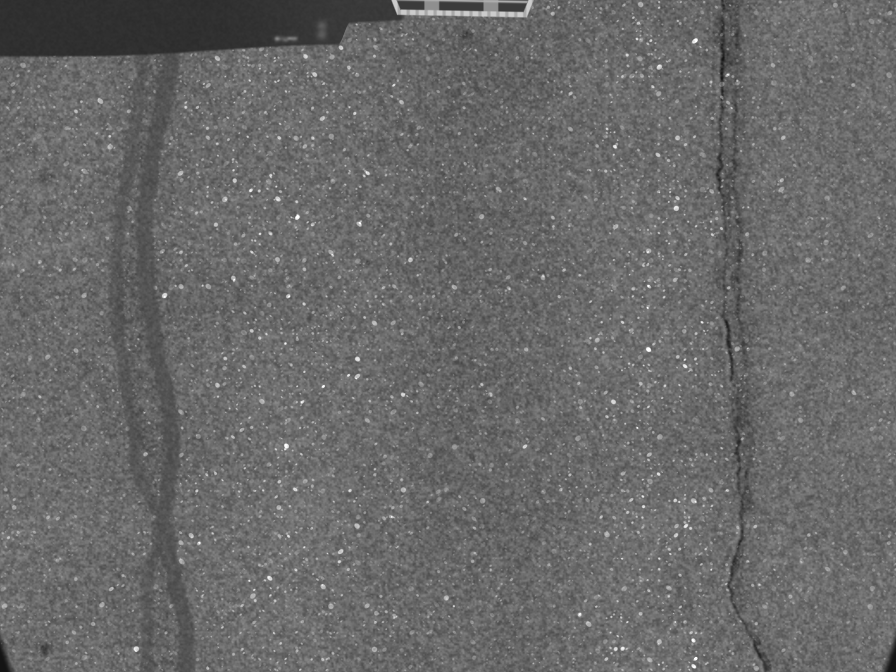
Reproduce this texture procedurally as a WebGL 1 fragment shader.

```glsl
precision highp float;
uniform vec2 u_resolution;

const float ASPHALT = 0.392;
const float GRAIN = 0.20;
const float SPECK_GAIN = 0.46;
const float SHADOW_TONE = 0.185;
const float TRACK_TONE = 0.315;
const float TRACK_HALF_WIDTH = 0.011;
const float FRAME_CENTRE = 0.6875;
const float FRAME_BOTTOM = 0.024;

float hash(vec2 p) {
  vec3 q = fract(vec3(p.xyx) * 0.1031);
  q += dot(q, q.yzx + 33.33);
  return fract((q.x + q.y) * q.z);
}

float noise(vec2 p) {
  vec2 i = floor(p), f = fract(p);
  f = f * f * (3.0 - 2.0 * f);
  return mix(mix(hash(i), hash(i + vec2(1.0, 0.0)), f.x),
             mix(hash(i + vec2(0.0, 1.0)), hash(i + 1.0), f.x), f.y);
}

// 1 inside, 0 outside, for a signed distance d
float fill(float d, float soft) {
  return 1.0 - smoothstep(-soft, soft, d);
}

float bump(float x, float centre, float width) {
  float k = (x - centre) / width;
  return exp(-k * k);
}

// Pale stones scattered over three cell sizes
float specks(vec2 p, float density, float aa) {
  float sum = 0.0;
  for (int i = 0; i < 3; i++) {
    float layer = float(i);
    float cells = 76.0 + 52.0 * layer;
    vec2 g = p * cells + 17.0 * layer;
    vec2 id = floor(g);
    vec2 centre = 0.35 + 0.3 * vec2(hash(id + 3.1), hash(id + 41.7));
    vec2 d = fract(g) - centre;
    d.x += d.y * (hash(id + 9.3) - 0.5);
    float radius = 0.14 + 0.17 * hash(id + 71.9);
    float glow = pow(hash(id + 123.4), 15.0 - 2.0 * layer);
    sum += glow * fill(length(d) - radius, 0.8 * aa * cells) * (1.0 - 0.14 * layer);
  }
  return sum * density;
}

// Track and crack centre lines, with t measured down from the top
float leftTrack(float t) {
  return 0.2155 - 0.041 * smoothstep(0.05, 0.40, t) + 0.030 * smoothstep(0.45, 0.72, t)
    + 0.033 * smoothstep(0.69, 0.78, t) - 0.019 * smoothstep(0.79, 0.87, t);
}

float rightTrack(float t) {
  return 0.257 - 0.042 * smoothstep(0.04, 0.34, t) + 0.041 * smoothstep(0.37, 0.68, t)
    - 0.012 * smoothstep(0.68, 0.77, t) + 0.034 * smoothstep(0.77, 0.97, t);
}

float crackLine(float t) {
  return 1.071 + 0.032 * t * t + 0.012 * smoothstep(0.3, 0.78, t)
    - 0.021 * smoothstep(0.78, 0.86, t) + 0.044 * smoothstep(0.88, 1.0, t)
    + 0.009 * (noise(vec2(t * 26.0, 2.0)) - 0.5) + 0.006 * (noise(vec2(t * 85.0, 7.0)) - 0.5);
}

float darkSpot(vec2 q, vec2 centre, float radius) {
  return exp(-dot(q - centre, q - centre) / (radius * radius));
}

void main() {
  vec2 p = gl_FragCoord.xy / u_resolution.y;
  float aspect = u_resolution.x / u_resolution.y;
  float aa = 1.0 / u_resolution.y;
  vec2 q = vec2(p.x, 1.0 - p.y);

  // Broad tone of the worn lanes
  float lanes = bump(q.x, 0.42, 0.17) + bump(q.x, 0.97, 0.13);
  float shoulder = smoothstep(1.09, 1.16, q.x);
  float tone = ASPHALT + 0.026 * lanes + 0.025 * shoulder;
  tone += 0.022 * (1.0 - smoothstep(0.12, 0.22, q.x));
  tone += 0.03 * (noise(p * 9.0) - 0.5) + 0.02 * (q.y - 0.5) * lanes;

  // Stone grain and specks
  vec2 slanted = vec2(p.x + 0.3 * p.y, p.y - 0.2 * p.x);
  float grain = 0.65 * (noise(slanted * 245.0) - 0.5) + 0.4 * (noise(p * 390.0 + 50.0) - 0.5);
  grain += 0.25 * (noise(slanted * 120.0) - 0.5);
  float density = 0.62 + 0.45 * lanes - 0.12 * shoulder;
  density *= 0.65 + 0.7 * noise(p * 24.0 + 5.0);
  float stones = specks(p, density, aa);

  // Two smooth dark tracks with ragged edges
  float ragged = 0.006 * (noise(p * 65.0) - 0.5) + 0.004 * (noise(p * 170.0) - 0.5);
  float leftD = abs(q.x - leftTrack(q.y)) - TRACK_HALF_WIDTH * 0.85 + ragged;
  float rightD = abs(q.x - rightTrack(q.y)) - TRACK_HALF_WIDTH * 1.1 + ragged;
  float track = max(0.8 * fill(leftD, 0.004), fill(rightD, 0.004));
  float between = step(leftTrack(q.y), q.x) * step(q.x, rightTrack(q.y));
  tone = mix(tone - 0.02 * between, TRACK_TONE, 0.85 * track);
  float col = tone + GRAIN * grain * (1.0 - 0.5 * track);
  col += SPECK_GAIN * stones * (1.0 - 0.85 * track);

  // Broken seam: dark line, lit rim and frayed streaks beside it
  float seam = q.x - crackLine(q.y);
  float broken = smoothstep(0.15, 0.6, noise(vec2(q.y * 22.0, 11.0)));
  float streak = noise(vec2(seam * 150.0, q.y * 24.0));
  col -= 0.17 * bump(seam, 0.0, 0.0028) * (0.4 + 0.6 * broken);
  col += 0.05 * bump(seam, -0.006, 0.003) * broken;
  col -= 0.10 * bump(seam, 0.003, 0.018) * smoothstep(0.45, 0.9, streak);
  col -= 0.07 * bump(seam, 0.021, 0.003) * (1.0 - smoothstep(0.45, 0.65, q.y));
  col -= 0.025 * bump(seam, 0.015, 0.022);

  // Small stains and a faint scuff
  col -= 0.13 * darkSpot(q, vec2(0.069, 0.262), 0.009);
  col -= 0.19 * darkSpot(q, vec2(0.066, 0.967), 0.009);
  col -= 0.12 * darkSpot(q, vec2(0.543, 0.391), 0.007);
  col -= 0.10 * darkSpot(q, vec2(0.694, 0.053), 0.009);
  col += 0.05 * bump(q.y + 0.35 * q.x, 0.397, 0.009) * fill(q.x - 0.15, 0.02);

  // Vehicle shadow along the top left
  float edge = 0.084 - 0.018 * smoothstep(0.12, 0.52, q.x);
  edge = mix(edge, 0.034 - 0.05 * (q.x - 0.52), smoothstep(0.503, 0.521, q.x));
  float shade = fill(q.y - edge, 0.0025) * fill(q.x - 0.60, 0.004);
  float inside = SHADOW_TONE + 0.03 * grain + 0.04 * smoothstep(0.3, 0.55, q.x);
  inside += 0.35 * fill(abs(q.x - 0.424) - 0.018, 0.004) * bump(q.y, 0.058, 0.004) * noise(p * 160.0);
  inside += 0.14 * (darkSpot(q, vec2(0.479, 0.038), 0.007) + darkSpot(q, vec2(0.479, 0.052), 0.007));
  col = mix(col, inside, shade);

  // Pale tapered frame with dark slots
  float fx = q.x - FRAME_CENTRE;
  float fy = q.y - 0.02 * fx;
  float frameD = max(abs(fx) - 0.106 + 0.4 * fy, fy - FRAME_BOTTOM);
  float slot = fill(max(frameD + 0.008, fy - 0.017), aa);
  float block = fill(abs(abs(fx + 0.001) - 0.044) - 0.011, aa);
  float teeth = fill(abs(fract(fx * 75.0) - 0.5) - 0.32, 0.12);
  float frame = mix(0.66 + 0.14 * teeth, mix(0.23, 0.56, block), slot);
  frame = mix(frame, 0.68, slot * bump(fy, 0.001, 0.002));
  col = mix(col, frame, fill(frameD, aa));

  // Dark lens corners at the bottom
  vec2 corner = vec2(min(p.x, aspect - p.x), p.y);
  float lens = fill(corner.x / 0.022 + corner.y / 0.065 - 0.8, 0.35);
  col = mix(col, 0.08, lens);

  gl_FragColor = vec4(vec3(clamp(col, 0.0, 1.0)), 1.0);
}
```
